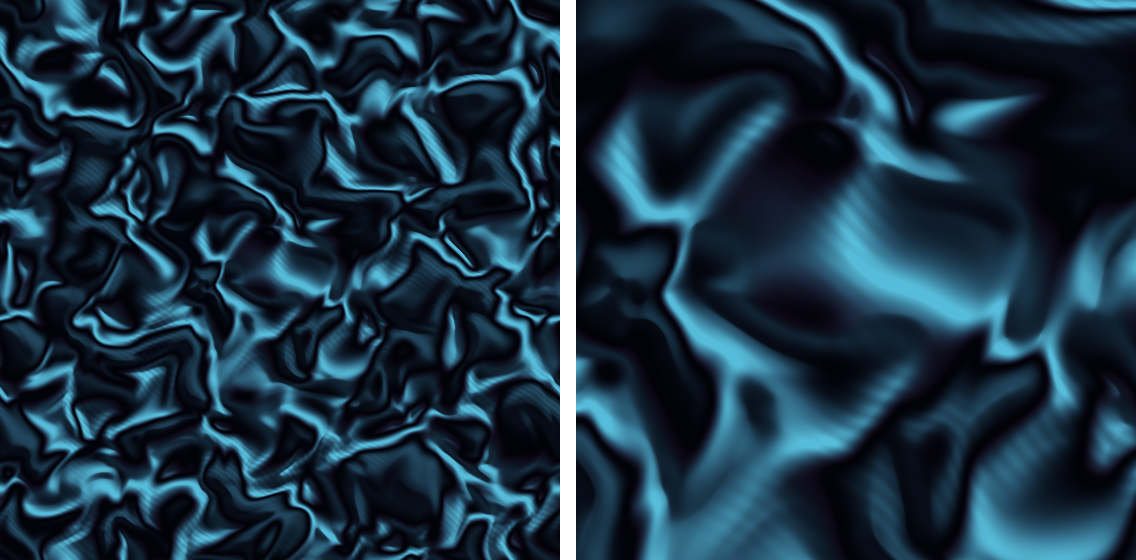
Left: the whole. Right: its middle third, enlarged.
This texture is drawn by a three.js fragment shader. Its source:

```glsl
// Glossy teal folds curling into cups and tubes over a near-black ground.
// A warped, wrapping noise height is cut into bands; each band gets a skewed
// tube profile, light from the lower left, and faint bent striations.

#define CELLS 10.0
#define FINE_AMOUNT 0.34
#define WARP_BROAD 0.07
#define WARP_FINE 0.018
#define BANDS 2.2
#define CREST 0.38
#define AMBIENT 0.2
#define GAIN 1.14
#define STRIATION 0.12
#define LIGHT_DIR vec2(0.55, 0.835)
#define DARK vec3(0.008, 0.008, 0.035)
#define BRIGHT vec3(0.31, 0.67, 0.78)

varying vec2 vUv;

// Random vector in the square -1..1
vec2 hash2(vec2 cell) {
  vec3 h = fract(cell.xyx * vec3(0.1031, 0.1030, 0.0973));
  h += dot(h, h.yzx + 33.33);
  return fract((h.xx + h.yz) * h.zy) * 2.0 - 1.0;
}

float cornerSlope(vec2 cell, vec2 offset, float period, float seed) {
  return dot(hash2(mod(cell, period) + seed), offset);
}

// Gradient noise that repeats 'period' cells across the canvas
float noise(vec2 uv, float period, float seed) {
  vec2 p = uv * period;
  vec2 i = floor(p);
  vec2 f = p - i;
  vec2 u = f * f * f * (f * (f * 6.0 - 15.0) + 10.0);
  vec2 e = vec2(1.0, 0.0);
  float low = mix(cornerSlope(i, f, period, seed),
                  cornerSlope(i + e.xy, f - e.xy, period, seed), u.x);
  float high = mix(cornerSlope(i + e.yx, f - e.yx, period, seed),
                   cornerSlope(i + e.xx, f - e.xx, period, seed), u.x);
  return 1.2 * mix(low, high, u.y);
}

vec2 warp(vec2 uv, float period, float seed) {
  return vec2(noise(uv, period, seed), noise(uv, period, seed + 37.0));
}

// Height whose contours become the folds
float foldHeight(vec2 uv) {
  vec2 q = uv + WARP_BROAD * warp(uv, 8.0, 11.0);
  q += WARP_FINE * warp(q, 21.0, 83.0);
  return noise(q, CELLS, 151.0) + FINE_AMOUNT * noise(q, 20.0, 211.0);
}

// Firm outer lip, long soft fade towards the inside
float tubeProfile(float band) {
  return smoothstep(0.0, CREST, band) * (1.0 - smoothstep(CREST, 1.0, band));
}

// Fine lines bent along the folds, shown in patches
float striations(vec2 uv, float height) {
  float phase = dot(uv, vec2(62.0, 76.0)) + 2.5 * height;
  float wave = abs(fract(phase) - 0.5) * 4.0 - 1.0;
  return wave * smoothstep(-0.1, 0.3, noise(uv, 9.0, 307.0));
}

void main() {
  // Height and slope
  float stepSize = 0.003;
  float height = foldHeight(vUv);
  vec2 slope = vec2(foldHeight(vUv + vec2(stepSize, 0.0)),
                    foldHeight(vUv + vec2(0.0, stepSize))) - height;
  slope /= stepSize;

  // Tubes, lit from one side and sinking into shadow in the hollows
  float band = fract(height * BANDS + 0.2);
  float tube = tubeProfile(band);
  float facing = dot(slope / (length(slope) + 3.0), LIGHT_DIR);
  float light = mix(AMBIENT, 1.0, smoothstep(-0.7, 0.75, facing));
  float depth = mix(0.3, 1.0, smoothstep(-0.5, 0.12, height));
  float glow = pow(GAIN * tube * light * depth, 1.15);
  glow *= 1.0 + STRIATION * striations(vUv, height);
  glow = clamp(glow, 0.0, 1.1);

  // Teal ramp, bluer in the mid tones, with a faint plum lip
  vec3 color = mix(DARK, BRIGHT, glow);
  color.b += 0.12 * glow * max(1.0 - glow, 0.0);
  float lip = smoothstep(0.0, 0.1, band) * (1.0 - smoothstep(0.1, 0.28, band));
  color += vec3(0.035, 0.008, 0.03) * lip * depth;

  gl_FragColor = vec4(color, 1.0);
}
```
